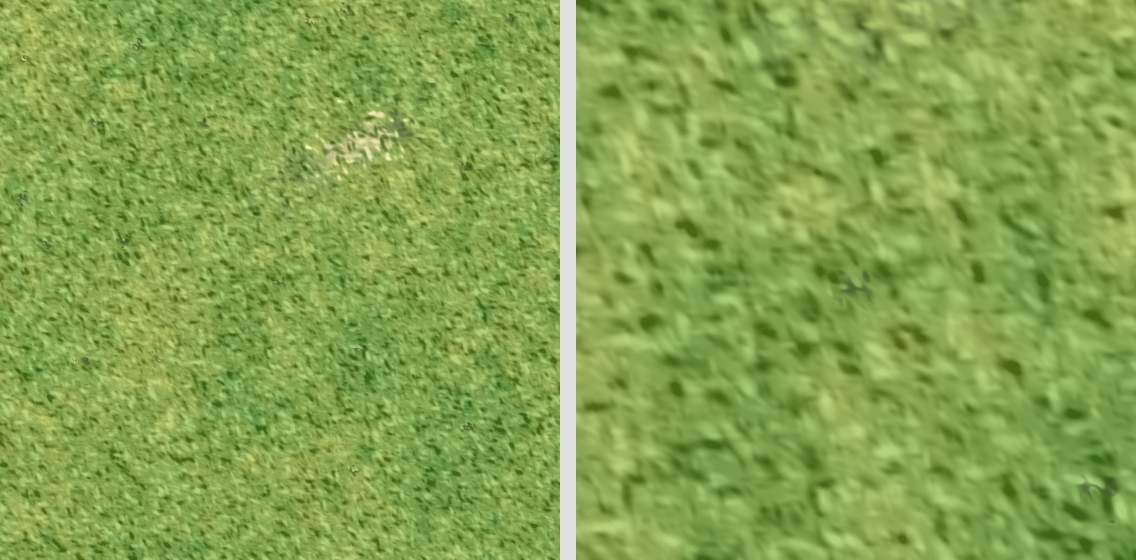
Left, the full canvas; right, a detail of the centre.
Reproduce this texture procedurally as a WebGL 2 fragment shader.

```glsl
#version 300 es
precision highp float;

uniform vec2 u_resolution;
out vec4 fragColor;

#define BLADE_FREQ 64.0
#define BLADE_ASPECT 0.45
#define BLADE_ANGLE -0.65
#define ANGLE_SPREAD 1.5
#define TONE_MEAN 0.61
#define TONE_CONTRAST 0.25
#define TINT_AMOUNT 0.022
#define PIT_FREQ 15.0
#define PIT_SHARE 0.12

const vec3 SHADOW_GREEN = vec3(0.33, 0.45, 0.13);
const vec3 LIGHT_GREEN = vec3(0.64, 0.76, 0.42);
const vec3 STRAW = vec3(0.80, 0.77, 0.56);
const vec3 FADED = vec3(0.52, 0.61, 0.37);
const vec3 SOIL = vec3(0.21, 0.29, 0.13);

vec3 hash3(vec2 p) {
    vec3 q = fract(p.xyx * vec3(0.1031, 0.1030, 0.0973));
    q += dot(q, q.yxz + 33.33);
    return fract((q.xxy + q.yzz) * q.zyx);
}

vec2 rotate(vec2 p, float angle) {
    float c = cos(angle), s = sin(angle);
    return vec2(c * p.x + s * p.y, c * p.y - s * p.x);
}

// Cellular noise: signed, oriented soft spots, about unit deviation
float spotNoise(vec2 p, float aspect, float seed) {
    vec2 cell = floor(p), local = fract(p);
    float sum = 0.0;
    for (int y = -1; y <= 1; y++) {
        for (int x = -1; x <= 1; x++) {
            for (int k = 0; k < 2; k++) {
                vec2 neighbor = vec2(x, y);
                vec2 id = cell + neighbor + seed + 171.0 * float(k);
                vec3 place = hash3(id);
                float weight = 2.0 * hash3(id + 57.3).x - 1.0;
                float angle = BLADE_ANGLE + (place.z - 0.5) * ANGLE_SPREAD;
                vec2 d = rotate(local - neighbor - place.xy, angle);
                d /= vec2(0.95, 0.95 * aspect);
                float falloff = max(0.0, 1.0 - dot(d, d));
                sum += weight * falloff * falloff * falloff;
            }
        }
    }
    return sum / (0.52 * sqrt(aspect));
}

// Sparse dark hollows between the blades
float pits(vec2 p) {
    vec2 cell = floor(p);
    vec3 h = hash3(cell + 311.0);
    vec2 d = rotate(fract(p) - mix(vec2(0.25), vec2(0.75), h.xy), BLADE_ANGLE + h.x);
    float shape = 1.0 - smoothstep(0.02, 0.20, length(d * vec2(0.8, 1.5)));
    return shape * step(h.z, PIT_SHARE);
}

float segmentDistance(vec2 p, vec2 a, vec2 b) {
    vec2 ab = b - a;
    return length(p - a - ab * clamp(dot(p - a, ab) / dot(ab, ab), 0.0, 1.0));
}

void main() {
    vec2 uv = gl_FragCoord.xy / min(u_resolution.x, u_resolution.y);

    // Blade relief in two sizes, over soft clumps
    float blades = spotNoise(uv * BLADE_FREQ, BLADE_ASPECT, 13.0);
    float fine = spotNoise(uv * BLADE_FREQ * 1.8, BLADE_ASPECT, 91.0);
    float clumps = spotNoise(uv * 22.0, 0.7, 47.0);
    float patches = spotNoise(uv * 5.0, 0.8, 203.0);
    float relief = 0.86 * blades + 0.42 * fine + 0.20 * clumps + 0.10 * patches;
    relief -= 0.07 * (relief * relief - 1.0);
    float tone = clamp(TONE_MEAN + TONE_CONTRAST * relief, -0.15, 1.2);
    vec3 color = mix(SHADOW_GREEN, LIGHT_GREEN, tone);

    // Drift between yellow and cool green
    float tint = 0.75 * patches + 0.65 * clumps;
    color += TINT_AMOUNT * tint * vec3(1.0, 0.15, -0.1);

    // Worn streak with a straw core and a shaded tip
    float ragged = 0.018 * clumps + 0.012 * blades;
    float streak = segmentDistance(uv, vec2(0.50, 0.67), vec2(0.71, 0.78));
    float worn = 1.0 - smoothstep(0.0, 0.065, streak + ragged);
    color = mix(color, FADED + 0.07 * relief, 0.6 * worn);
    float core = segmentDistance(uv, vec2(0.60, 0.725), vec2(0.67, 0.76));
    float dry = 1.0 - smoothstep(0.0, 0.036, core - 0.016 * blades);
    color = mix(color, STRAW + 0.08 * relief, 0.75 * dry);
    float tip = length(uv - vec2(0.715, 0.77));
    float shade = 1.0 - smoothstep(0.0, 0.045, tip + 0.016 * blades);
    color = mix(color, SOIL + 0.10, 0.5 * shade);

    // Hollows, broken up by the blades
    float hollow = pits(uv * PIT_FREQ + 0.06 * vec2(blades, fine));
    color = mix(color, SOIL, 0.65 * hollow);

    fragColor = vec4(clamp(color, 0.0, 1.0), 1.0);
}
```
